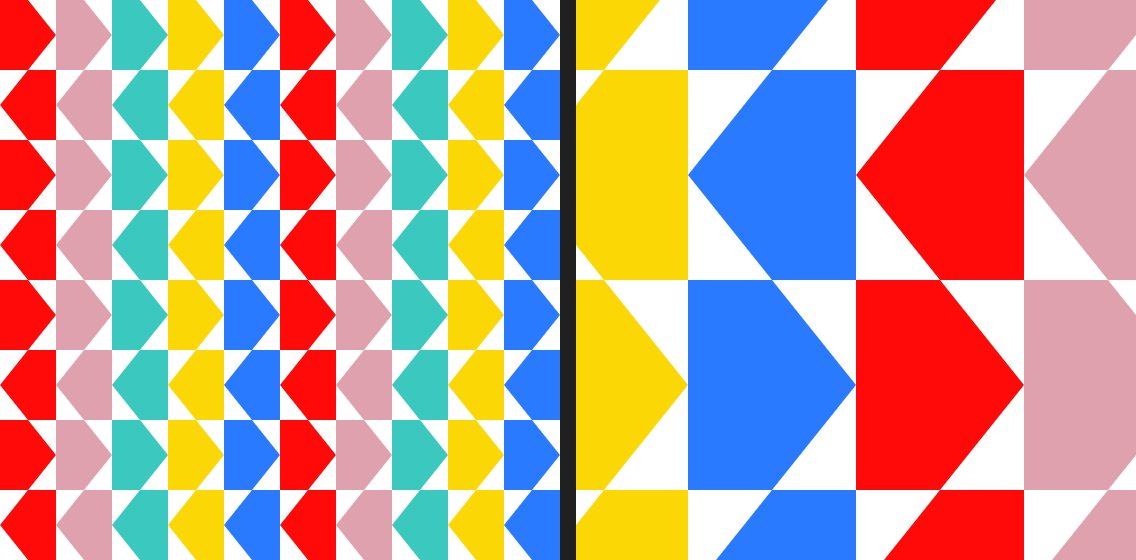
Left, the full canvas; right, a detail of the centre.
A Shadertoy shader for this pattern:

```glsl
// Grid of flat five-sided tags on white: rows alternate pointing right and left,
// columns cycle through five colours. Each tag is a convex distance function,
// and nearby cells are summed by coverage so that every edge is smooth.

#define COLUMNS 10.0
#define ROWS 8.0
#define SHOULDER 0.5   // where the taper starts, as a share of tag width
#define PAPER  vec3(1.0, 1.0, 1.0)
#define RED    vec3(1.0, 0.04, 0.03)
#define PINK   vec3(0.87, 0.63, 0.68)
#define TEAL   vec3(0.23, 0.785, 0.75)
#define YELLOW vec3(0.98, 0.845, 0.02)
#define BLUE   vec3(0.16, 0.48, 1.0)

// Colour of a column, cycling every five
vec3 columnColour(float column) {
    float k = mod(column, 5.0);
    return k < 0.5 ? RED : k < 1.5 ? PINK : k < 2.5 ? TEAL : k < 3.5 ? YELLOW : BLUE;
}

// Signed distance to a tag centred at the origin with its tip towards +x
float tagDistance(vec2 p, vec2 halfSize) {
    p.y = abs(p.y);
    float taper = 2.0 * halfSize.x * (1.0 - SHOULDER);
    vec2 slantNormal = normalize(vec2(halfSize.y, taper));
    float slant = dot(p - vec2(halfSize.x, 0.0), slantNormal);
    return max(slant, max(-p.x - halfSize.x, p.y - halfSize.y));
}

void mainImage(out vec4 fragColor, in vec2 fragCoord) {
    vec2 uv = fragCoord / iResolution.y;
    float pixel = 1.0 / iResolution.y;
    vec2 cellSize = 1.0 / vec2(COLUMNS, ROWS);
    vec2 home = floor(uv / cellSize);
    vec3 colour = PAPER;

    // Add the coverage of this cell and its neighbours
    for (int j = -1; j <= 1; j++) {
        for (int i = -1; i <= 1; i++) {
            vec2 cell = home + vec2(i, j);
            vec2 p = uv - (cell + 0.5) * cellSize;
            // Even rows, counted from the bottom, point left
            p.x *= mod(cell.y, 2.0) < 0.5 ? -1.0 : 1.0;
            float d = tagDistance(p, 0.5 * cellSize);
            float coverage = clamp(0.5 - d / pixel, 0.0, 1.0);
            colour += coverage * (columnColour(cell.x) - PAPER);
        }
    }
    fragColor = vec4(clamp(colour, 0.0, 1.0), 1.0);
}
```
